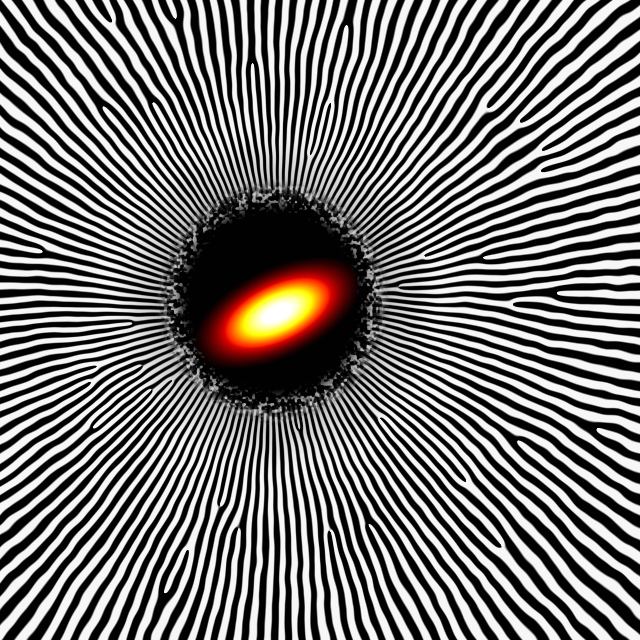
Reproduce this background procedurally as a Shadertoy shader.

```glsl
// A glowing tilted ellipse in a black disc, ringed by forking black and white rays.

const float TAU = 6.2831853;
const vec2 DISC_CENTER = vec2(0.427, 0.529);
const vec2 DISC_STRETCH = vec2(1.03, 0.98);
const float DISC_RADIUS = 0.153;
const vec2 GLOW_CENTER = vec2(0.434, 0.511);
const vec2 GLOW_SIZE = vec2(0.086, 0.042);
const float GLOW_TILT = 0.45;
const float INNER_RAYS = 122.0;
const int FORKS = 44;

float hash(vec2 p) {
    return fract(sin(dot(p, vec2(127.1, 311.7))) * 43758.5453);
}

float noise(vec2 p) {
    vec2 cell = floor(p);
    vec2 f = fract(p);
    f = f * f * (3.0 - 2.0 * f);
    float low = mix(hash(cell), hash(cell + vec2(1, 0)), f.x);
    float high = mix(hash(cell + vec2(0, 1)), hash(cell + vec2(1, 1)), f.x);
    return mix(low, high, f.y);
}

vec2 rotate(vec2 p, float angle) {
    float c = cos(angle), s = sin(angle);
    return vec2(c * p.x + s * p.y, c * p.y - s * p.x);
}

// Angular phase; every scattered fork adds or removes one ray beyond it.
float rayPhase(vec2 p) {
    float phase = INNER_RAYS * atan(p.y, p.x);
    for (int i = 0; i < FORKS; i++) {
        float id = float(i);
        float angle = TAU * fract(id * 0.618034 + 0.1 * hash(vec2(id, 3.0)));
        float radius = mix(0.2, 0.6, hash(vec2(id, 8.0)));
        vec2 offset = p - radius * vec2(cos(angle), sin(angle));
        float turn = i % 4 == 3 ? -1.0 : 1.0;
        phase += turn * atan(offset.y, offset.x);
    }
    return phase;
}

// Soft black and white rays with slightly uneven widths.
float rays(vec2 p, float pixel) {
    float r = length(p);
    float wobble = 2.2 * (noise(p * 16.0 + 9.0) - 0.5)
                 + 0.9 * (noise(p * 45.0 + 30.0) - 0.5);
    float wave = cos(rayPhase(p) + wobble);
    float bias = 0.5 * (noise(p * 22.0 + 50.0) - 0.5);
    float softness = 0.22 + 0.55 * INNER_RAYS * pixel / r;
    return smoothstep(-softness, softness, wave + bias);
}

// Fine speckles that break up the rim of the disc.
float speckle(vec2 p) {
    float grain = 0.65 * noise(p * 190.0 + 70.0) + 0.35 * noise(p * 330.0 + 20.0);
    return smoothstep(0.38, 0.72, grain);
}

// Black, red, orange, yellow, white.
vec3 heatColor(float heat) {
    return clamp(vec3(2.8, 2.8, 3.2) * heat - vec3(0.0, 0.85, 2.1), 0.0, 1.0);
}

vec3 glow(vec2 p) {
    vec2 q = rotate(p - GLOW_CENTER, GLOW_TILT) / GLOW_SIZE;
    float heat = max(1.12 * exp(-dot(q, q)) - 0.07, 0.0);
    return heatColor(heat);
}

void mainImage(out vec4 fragColor, in vec2 fragCoord) {
    float side = min(iResolution.x, iResolution.y);
    vec2 uv = (fragCoord - 0.5 * iResolution.xy) / side + 0.5;
    vec2 p = (uv - DISC_CENTER) * DISC_STRETCH;

    // Rays dissolve into speckles towards the disc
    float rim = length(p) - DISC_RADIUS;
    float grain = speckle(p);
    float light = mix(grain, rays(p, 1.0 / side), smoothstep(0.0, 0.04, rim));

    // Ragged fade into the black disc
    float ragged = rim + 0.014 * (grain - 0.5);
    light *= smoothstep(-0.014, 0.022, ragged);
    light *= mix(0.8, 1.0, smoothstep(0.01, 0.12, rim));

    vec3 color = mix(vec3(0.005), vec3(0.97), light);
    color += glow(uv) * (1.0 - smoothstep(-0.03, 0.01, rim));
    fragColor = vec4(clamp(color, 0.0, 1.0), 1.0);
}
```
